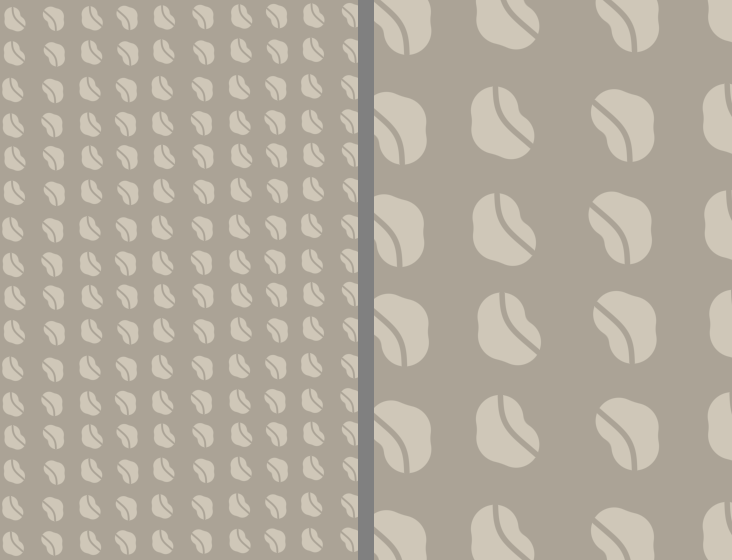
Left, the full canvas; right, a detail of the centre.
A Shadertoy shader for this pattern:

```glsl
// Rows of pale coffee beans on a warm grey ground, every other column turned half round.
// Each bean is a smooth union of three circles cut by a wavy crease; the grid drifts
// with a period of four columns and four rows and tilts slightly to the right.

const float PI = 3.14159265;
const float CANVAS_HEIGHT = 768.0; // design units from top to bottom

float smoothUnion(float a, float b, float k) {
    float h = max(k - abs(a - b), 0.0) / k;
    return min(a, b) - 0.25 * h * h * k;
}

// Signed distance to one bean about 44 wide and 50 tall, y up
float beanDistance(vec2 p) {
    float upper = length(p - vec2(-5.0, 9.0)) - 16.3;
    float lower = length(p - vec2(6.5, -9.0)) - 15.7;
    float belly = length(p - vec2(-4.0, -4.0)) - 17.0;
    float body = smoothUnion(smoothUnion(upper, lower, 5.0), belly, 3.0);

    // Crease: a bowed curve from the top to the lower right
    vec2 start = vec2(-4.5, 25.0);
    vec2 along = normalize(vec2(25.5, -41.5));
    float s = dot(p - start, along) / 48.7;
    float across = dot(p - start, vec2(-along.y, along.x));
    float bow = -6.8 * sin(PI * s) - sin(2.0 * PI * s);
    float slope = -PI / 48.7 * (6.8 * cos(PI * s) + 2.0 * cos(2.0 * PI * s));
    float crease = abs(across - bow) / length(vec2(1.0, slope)) - 1.9;

    return max(body, -crease);
}

void mainImage(out vec4 fragColor, in vec2 fragCoord) {
    float unit = CANVAS_HEIGHT / iResolution.y;
    vec2 p = vec2(fragCoord.x, iResolution.y - fragCoord.y) * unit;

    // Tilted grid, counted from the top left bean
    vec2 pitch = vec2(51.25, 47.8);
    vec2 grid = p - vec2(20.4, 27.3);
    grid.y += 0.012 * grid.x;
    vec2 cell = round(grid / pitch);
    float turned = mod(cell.x, 2.0);

    // Drift repeating every four cells
    vec2 phase = 0.5 * PI * cell;
    vec2 drift = vec2(1.9 * sin(phase.x - 1.14) + 1.7 * sin(phase.y + 1.1 - 0.8 * turned),
                      1.8 * sin(phase.y - 2.75 + 0.8 * turned));
    drift += turned * vec2(0.7, 0.5);

    // Bean space: enlarged, y up, half turn in odd columns
    vec2 local = (grid - cell * pitch - drift) * vec2(1.5, -1.5);
    local *= 1.0 - 2.0 * turned;

    float edge = 0.75 * 1.5 * unit;
    float bean = 1.0 - smoothstep(-edge, edge, beanDistance(local));

    vec3 ground = vec3(0.67, 0.64, 0.59);
    vec3 cream = vec3(0.81, 0.78, 0.72);
    fragColor = vec4(mix(ground, cream, bean), 1.0);
}
```
